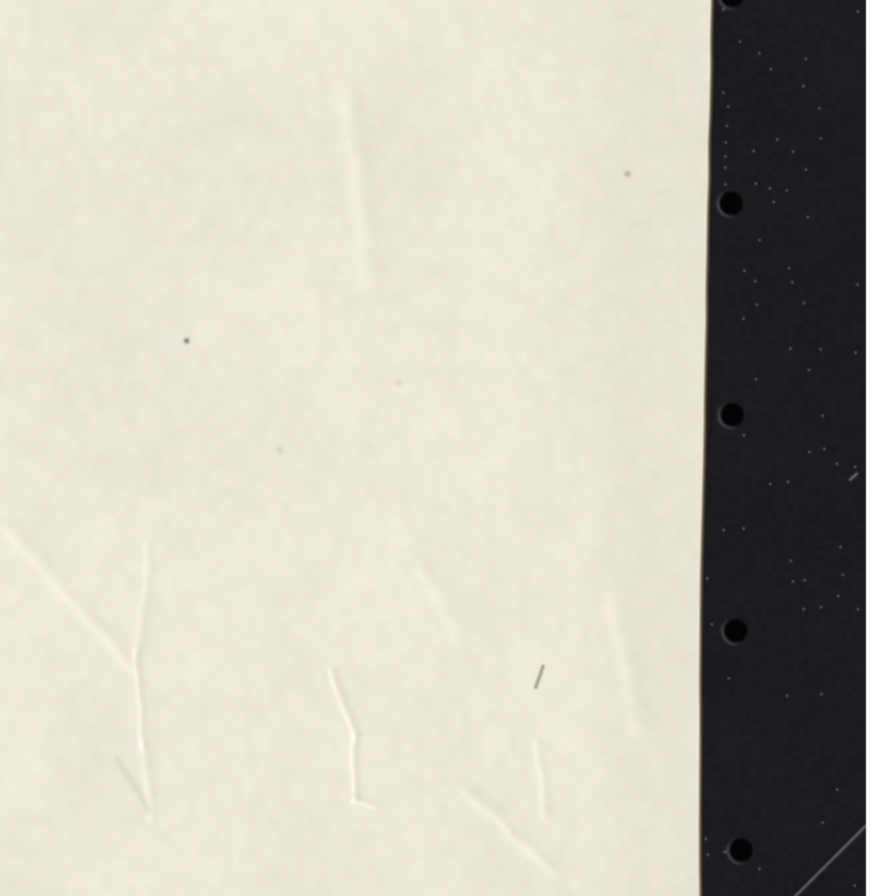
Reproduce this texture procedurally as a WebGL 2 fragment shader.

```glsl
#version 300 es
precision highp float;
uniform vec2 u_resolution;
out vec4 fragColor;

const vec3 PAPER = vec3(0.926, 0.912, 0.846);
const vec3 PAPER_RIM = vec3(0.34, 0.30, 0.20);
const vec3 BOARD = vec3(0.108, 0.104, 0.118);
const vec3 HOLE = vec3(0.015, 0.014, 0.018);
const vec3 MARGIN = vec3(1.0);
const float BOARD_RIGHT = 0.9665;
const float HOLE_RADIUS = 0.0135;
const float HOLE_STEP = 0.2385;
const float GRAIN = 0.016;
const float MOTTLE = 0.035;
const float PI = 3.14159;

float hash(vec2 p) {
  vec3 q = fract(vec3(p.xyx) * 0.1031);
  q += dot(q, q.yzx + 33.33);
  return fract((q.x + q.y) * q.z);
}

float noise(vec2 p) {
  vec2 i = floor(p), f = fract(p);
  f = f * f * (3.0 - 2.0 * f);
  vec2 e = vec2(1.0, 0.0);
  return mix(mix(hash(i), hash(i + e.xy), f.x),
             mix(hash(i + e.yx), hash(i + e.xx), f.x), f.y);
}

float fbm(vec2 p) {
  float sum = 0.0, amp = 0.5;
  for (int i = 0; i < 4; i++) {
    sum += amp * noise(p);
    p = p * 2.03 + 17.1;
    amp *= 0.5;
  }
  return sum;
}

// Signed distance across a segment in x, distance past its ends in y.
vec2 across(vec2 p, vec2 a, vec2 b) {
  vec2 d = normalize(b - a), q = p - a;
  float t = dot(q, d);
  return vec2(d.x * q.y - d.y * q.x, max(max(-t, t - length(b - a)), 0.0));
}

float stroke(vec2 p, vec2 a, vec2 b, float width) {
  vec2 s = across(p, a, b) / width;
  return exp(-dot(s, s));
}

// A fold: bright ridge with a soft shadow on one side.
float fold(vec2 p, vec2 a, vec2 b, float width) {
  vec2 s = across(p, a, b) / width;
  float ends = exp(-s.y * s.y * 0.4);
  return ends * (exp(-s.x * s.x) - 0.6 * exp(-pow(s.x - 1.8, 2.0) * 0.5));
}

float spot(vec2 p, vec2 c, float r) {
  vec2 d = (p - c) / r;
  return exp(-dot(d, d));
}

vec3 paper(vec2 p) {
  vec3 col = PAPER + MOTTLE * (fbm(p * vec2(9.0, 6.0)) - 0.47);
  col += 0.018 * (noise(p * vec2(75.0, 60.0)) - 0.5);
  vec2 g = p * 190.0;
  col += GRAIN * (vec3(noise(g), noise(g + 41.0), noise(g + 83.0)) - 0.5);
  col -= 0.016 * smoothstep(0.66, 0.72, p.x + 0.02 * noise(p * 8.0));

  // Creases, with a slight wobble.
  vec2 q = p + 0.005 * (vec2(noise(p * 38.0), noise(p * 38.0 + 9.0)) - 0.5);
  float c = 0.030 * fold(q, vec2(0.007, 0.408), vec2(0.146, 0.251), 0.006);
  c += 0.035 * fold(q, vec2(0.163, 0.388), vec2(0.151, 0.271), 0.004);
  c += 0.050 * fold(q, vec2(0.151, 0.271), vec2(0.156, 0.167), 0.003);
  c += 0.035 * fold(q, vec2(0.156, 0.167), vec2(0.167, 0.089), 0.004);
  c -= 0.055 * stroke(q, vec2(0.132, 0.154), vec2(0.165, 0.096), 0.004);
  c += 0.060 * fold(q, vec2(0.368, 0.250), vec2(0.393, 0.180), 0.003);
  c += 0.065 * fold(q, vec2(0.393, 0.180), vec2(0.395, 0.110), 0.003);
  c += 0.040 * fold(q, vec2(0.395, 0.108), vec2(0.418, 0.101), 0.003);
  c += 0.040 * fold(q, vec2(0.597, 0.168), vec2(0.606, 0.090), 0.004);
  c += 0.035 * fold(q, vec2(0.521, 0.112), vec2(0.610, 0.030), 0.005);
  c += 0.026 * fold(q, vec2(0.385, 0.880), vec2(0.406, 0.700), 0.009);
  c += 0.025 * fold(q, vec2(0.683, 0.320), vec2(0.708, 0.190), 0.008);
  c += 0.025 * fold(q, vec2(0.468, 0.360), vec2(0.505, 0.297), 0.008);
  col += c;

  // Ink and dirt marks.
  col -= vec3(0.42, 0.40, 0.30) * spot(p, vec2(0.2083, 0.6195), 0.0032);
  col -= vec3(0.16, 0.22, 0.24) * spot(p, vec2(0.7005, 0.806), 0.0035);
  col -= vec3(0.05, 0.07, 0.13) * spot(p, vec2(0.445, 0.573), 0.004);
  col -= 0.08 * spot(p, vec2(0.3125, 0.4975), 0.004);
  col -= 0.28 * stroke(p, vec2(0.606, 0.256), vec2(0.598, 0.233), 0.0022);
  return col;
}

vec3 board(vec2 p) {
  vec3 col = BOARD + 0.018 * (noise(p * 170.0) - 0.5) + 0.02 * (fbm(p * 12.0) - 0.47);

  // Scattered dust, one candidate per cell.
  vec2 cell = floor(p * 55.0);
  vec2 at = (cell + 0.25 + 0.5 * vec2(hash(cell), hash(cell + 57.0))) / 55.0;
  col += 0.20 * step(0.88, hash(cell + 113.0)) * spot(p, at, 0.0018);
  col += 0.24 * stroke(p, vec2(0.888, 0.0), vec2(0.966, 0.078), 0.0018);
  col += 0.26 * stroke(p, vec2(0.949, 0.465), vec2(0.956, 0.471), 0.002);

  // Punched holes with a lit lower left rim.
  for (int i = 0; i < 5; i++) {
    float k = float(i), bow = sin(k * PI / 4.0);
    vec2 d = p - vec2(0.827 - 0.0025 * k - 0.005 * bow, 0.051 + HOLE_STEP * k + 0.009 * bow);
    float r = length(d), rim = (r - HOLE_RADIUS - 0.001) / 0.0025;
    float lit = max(dot(d / max(r, 1e-4), normalize(vec2(-1.0, -0.5))), 0.0);
    col = mix(HOLE, col, smoothstep(-0.003, 0.002, r - HOLE_RADIUS));
    col += 0.14 * lit * exp(-rim * rim);
  }
  return col;
}

void main() {
  vec2 p = gl_FragCoord.xy / u_resolution;
  float soft = max(0.0012, 0.8 / u_resolution.x);
  float edge = 0.783 + 0.0135 * max(p.y - 0.28, 0.0) / 0.72 + 0.001 * (noise(vec2(p.y * 25.0, 3.0)) - 0.5);
  float d = p.x - edge;
  vec3 sheet = mix(paper(p), PAPER_RIM, smoothstep(-0.0045, 0.0, d));
  vec3 col = mix(sheet, board(p), smoothstep(-soft, soft * 2.0, d));
  col = mix(col, MARGIN, smoothstep(-soft, soft, p.x - BOARD_RIGHT));
  fragColor = vec4(clamp(col, 0.0, 1.0), 1.0);
}
```
